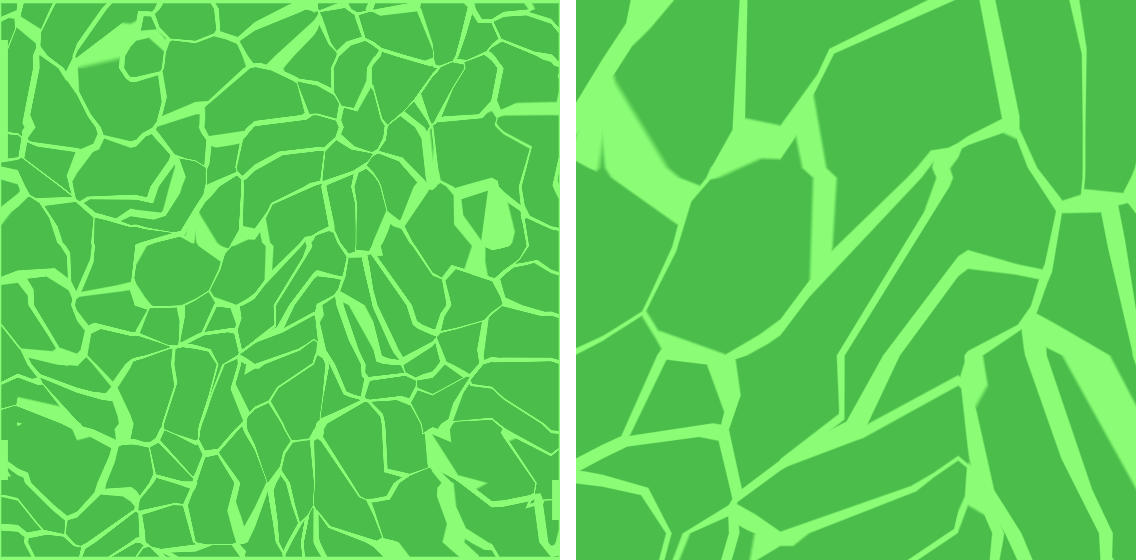
Left, the full canvas; right, a detail of the centre.
Write a three.js fragment shader that draws this pattern.

```glsl
// Irregular green shards parted by pale, tapering straight-edged cracks.
// A Voronoi diagram is bent by piecewise-linear noise, which kinks its
// straight borders into concave polygons; each border has its own taper.

varying vec2 vUv;

const vec3 SHARD_GREEN = vec3(0.29, 0.74, 0.29);
const vec3 CRACK_GREEN = vec3(0.54, 0.99, 0.46);
const float CELLS = 10.5;       // Voronoi cells across the canvas
const float SOFTNESS = 0.0009;  // half width of the edge blend

// Sine-free hash giving two values from 0 to 1
vec2 hash22(vec2 p) {
  vec3 q = fract(p.xyx * vec3(0.1031, 0.1030, 0.0973));
  q += dot(q, q.yzx + 33.33);
  return fract((q.xx + q.yz) * q.zy);
}

// Vector noise, linear inside each triangle of a randomly split grid
vec2 facetNoise(vec2 p) {
  vec2 cell = floor(p);
  vec2 f = fract(p);
  float side = step(0.5, hash22(cell + 71.0).x);
  float u = mix(f.x, 1.0 - f.x, side);
  vec2 a = hash22(cell + vec2(side, 0.0));
  vec2 b = hash22(cell + vec2(1.0 - side, 0.0));
  vec2 c = hash22(cell + vec2(1.0 - side, 1.0));
  vec2 d = hash22(cell + vec2(side, 1.0));
  vec2 lower = a + u * (b - a) + f.y * (c - b);
  vec2 upper = a + f.y * (d - a) + u * (c - d);
  return (u > f.y ? lower : upper) - 0.5;
}

vec2 sitePosition(vec2 id) {
  return id + hash22(id + 19.0);
}

// Grid id of the site nearest to p
vec2 nearestSite(vec2 p) {
  vec2 base = floor(p);
  vec2 best = base;
  float bestDist = 1e5;
  for (int j = -2; j <= 2; j++) {
    for (int i = -2; i <= 2; i++) {
      vec2 id = base + vec2(float(i), float(j));
      vec2 offset = sitePosition(id) - p;
      float dist = dot(offset, offset);
      if (dist < bestDist) {
        bestDist = dist;
        best = id;
      }
    }
  }
  return best;
}

// Half width of the crack between two sites, tapering along its length
float crackHalfWidth(vec2 idSum, vec2 fromMiddle, vec2 tangent) {
  vec2 rnd = hash22(idSum + 57.0);
  float along = dot(fromMiddle, tangent) * (tangent.x < 0.0 ? -1.0 : 1.0);
  float taper = (rnd.y - 0.5) * 0.14 * clamp(along, -0.6, 0.6);
  return max(mix(0.018, 0.084, rnd.x) + taper, 0.015);
}

// Signed distance to the shard outline, positive inside the shard
float shardDistance(vec2 p) {
  vec2 homeId = nearestSite(p);
  vec2 home = sitePosition(homeId);
  float dist = 1e5;
  for (int j = -2; j <= 2; j++) {
    for (int i = -2; i <= 2; i++) {
      if (i == 0 && j == 0) continue;
      vec2 id = homeId + vec2(float(i), float(j));
      vec2 site = sitePosition(id);
      vec2 normal = normalize(site - home);
      vec2 fromMiddle = p - 0.5 * (home + site);
      float halfWidth = crackHalfWidth(homeId + id, fromMiddle, vec2(-normal.y, normal.x));
      dist = min(dist, -dot(fromMiddle, normal) - halfWidth);
    }
  }
  return dist;
}

// Distance inside a thin frame with a few thicker blocks on its sides
float frameDistance(vec2 uv, float thin, float thick) {
  vec2 gap = min(uv, 1.0 - uv);
  float block = hash22(vec2(floor(uv.y * 14.0), step(0.5, uv.x) + 5.0)).x;
  float sideWidth = mix(0.4 * thin, thick, step(0.87, block));
  return min(gap.x - sideWidth, gap.y - thin);
}

void main() {
  // Coarse bend varies size and direction, fine bend kinks the outlines
  vec2 p = vUv * CELLS;
  p += 2.2 * facetNoise(vUv * 3.0 + 11.3);
  p += 1.1 * facetNoise(vUv * CELLS * 0.9 + 43.7);

  float dist = min(shardDistance(p) / CELLS, frameDistance(vUv, 0.006, 0.014));
  float shard = smoothstep(-SOFTNESS, SOFTNESS, dist);
  gl_FragColor = vec4(mix(CRACK_GREEN, SHARD_GREEN, shard), 1.0);
}
```
